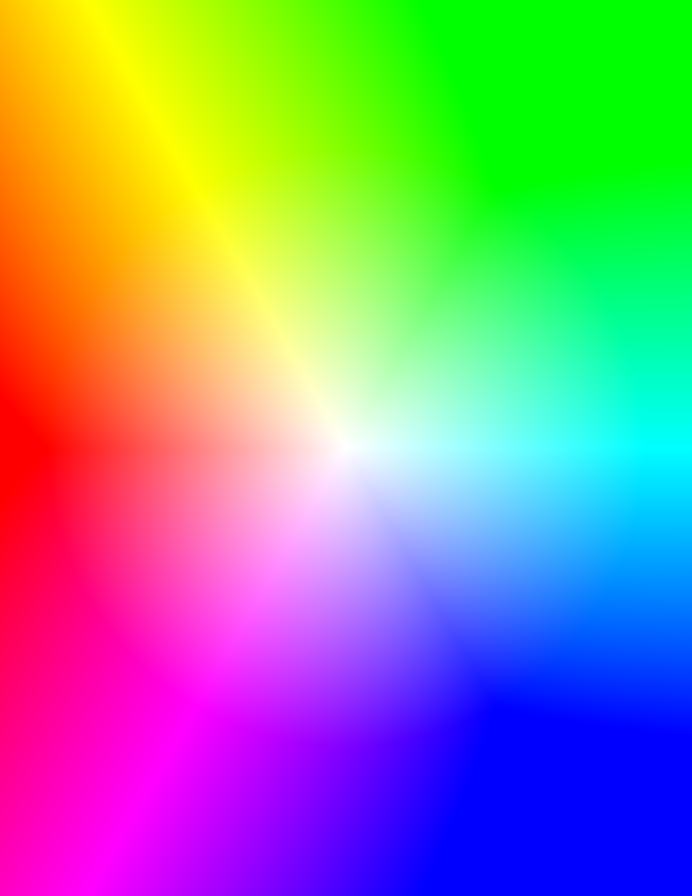
Write a Shadertoy shader that draws this background.

```glsl
// Draws a hue wheel that fades from a white centre to overdriven, clipped colour.

const float TAU = 6.2831853;
const vec2 WHEEL_CENTRE = vec2(0.5);      // as a share of the canvas
const float FULL_COLOUR_RADIUS = 1.0 / 3.0; // in canvas heights

// Fully saturated colour for a hue from 0 to 1, linear between the six primaries.
vec3 hueColour(float hue) {
    vec3 turn = fract(hue + vec3(0.0, 2.0, 1.0) / 3.0);
    return clamp(abs(turn * 6.0 - 3.0) - 1.0, 0.0, 1.0);
}

// Hue by direction: red on the left, then clockwise through yellow and green to cyan.
float directionHue(vec2 offset) {
    float angle = dot(offset, offset) > 0.0 ? atan(offset.y, offset.x) : 0.0;
    return 0.5 - angle / TAU;
}

// White blended towards the hue; saturation above one clips to pure colour.
vec3 wheelColour(vec2 offset, float radius) {
    float saturation = length(offset) / radius;
    vec3 pureColour = hueColour(directionHue(offset));
    return clamp(mix(vec3(1.0), pureColour, saturation), 0.0, 1.0);
}

void mainImage(out vec4 fragColor, in vec2 fragCoord) {
    // Offset from the centre, in canvas heights
    vec2 offset = (fragCoord - WHEEL_CENTRE * iResolution.xy) / iResolution.y;
    fragColor = vec4(wheelColour(offset, FULL_COLOUR_RADIUS), 1.0);
}
```
